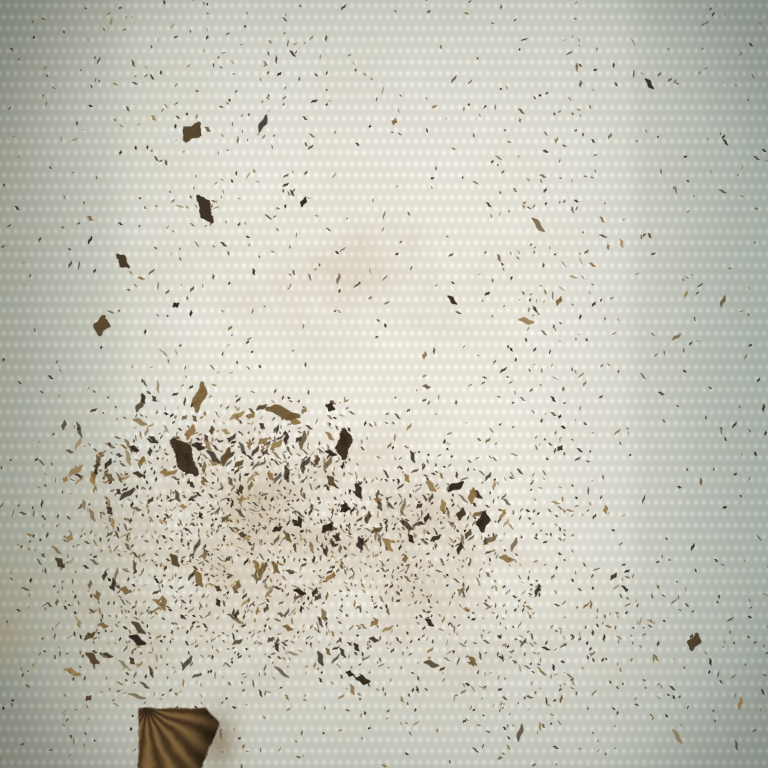
This texture is drawn by a Shadertoy shader. Its source:

```glsl
// Pale woven cloth, lit from the middle, littered with brown chaff and specks.
// Layered sines tint the cloth; hashed grid cells scatter tapered flakes whose
// chance follows soft blobs. A folded dry wing lies at the lower edge.

const vec3 PAPER = vec3(0.915, 0.905, 0.87);
const vec3 DARK = vec3(0.15, 0.115, 0.08);
const vec3 TAN = vec3(0.56, 0.44, 0.25);
const vec3 STAIN = vec3(0.66, 0.57, 0.43);

vec3 hash3(vec2 cell, float seed) {
    vec3 q = fract((cell.xyx + seed * 7.31) * vec3(0.1031, 0.103, 0.0973));
    q += dot(q, q.yxz + 33.33);
    return fract((q.xxy + q.yzz) * q.zyx);
}

float blob(vec2 p, float x, float y, float rx, float ry) {
    vec2 q = (p - vec2(x, y)) / vec2(rx, ry);
    return exp(-dot(q, q));
}

// Layered sines, each octave turned and warped by the last
float mottling(vec2 p) {
    float sum = 0.0, amp = 0.5;
    for (int i = 0; i < 5; i++) {
        sum += amp * sin(p.x + 1.7 * sin(p.y * 0.8)) * cos(p.y + sum);
        p = mat2(1.5, 1.1, -1.1, 1.5) * p + 2.3;
        amp *= 0.6;
    }
    return sum;
}

float fill(float d, float soft) {
    return 1.0 - smoothstep(-soft, soft, d);
}

// Distance to a tapered spindle; size is half length, half width
float flake(vec2 p, vec2 center, float angle, vec2 size) {
    float c = cos(angle), s = sin(angle);
    vec2 q = mat2(c, -s, s, c) * (p - center);
    float t = clamp(q.x / size.x, -1.0, 1.0);
    q += vec2(-t * size.x, 0.25 * size.y * sin(t * 4.0));
    return length(q) - size.y * (1.0 - 0.65 * t * t);
}

// Dense ridge of large pieces
float heap(vec2 p) {
    return blob(p, 0.235, 0.41, 0.055, 0.065) + blob(p, 0.355, 0.42, 0.075, 0.055)
         + 0.75 * blob(p, 0.14, 0.38, 0.04, 0.07) + 0.6 * blob(p, 0.49, 0.325, 0.1, 0.05)
         + 0.65 * blob(p, 0.615, 0.315, 0.035, 0.065) + 0.65 * blob(p, 0.33, 0.255, 0.09, 0.05)
         + 0.4 * blob(p, 0.14, 0.21, 0.06, 0.09) + 0.4 * blob(p, 0.43, 0.155, 0.11, 0.04);
}

// Wide apron of crumbs and stain below the ridge
float dust(vec2 p) {
    return blob(p, 0.35, 0.33, 0.17, 0.1) + 0.6 * blob(p, 0.55, 0.28, 0.13, 0.09)
         + 0.55 * blob(p, 0.2, 0.23, 0.13, 0.13) + 0.3 * blob(p, 0.5, 0.16, 0.35, 0.08);
}

float strays(vec2 p) {
    return 0.035 + 0.14 * blob(p, 0.72, 0.55, 0.06, 0.33)
         + 0.1 * blob(p, 0.27, 0.85, 0.12, 0.2) + 0.12 * blob(p, 0.72, 0.17, 0.17, 0.1);
}

// One grid of flakes; weights scale heap, dust and stray chances
void scatter(inout vec3 col, vec2 p, float cells, vec2 size, vec3 weights, float soft) {
    for (int k = 0; k < 9; k++) {
        vec2 cell = floor(p * cells) + vec2(k % 3, k / 3) - 1.0;
        vec3 r = hash3(cell, cells), s = hash3(cell, cells + 5.0);
        vec2 center = (cell + 0.1 + 0.8 * r.xy) / cells;
        float chance = dot(weights, vec3(heap(center), dust(center), strays(center)));
        float d = flake(p, center, 0.3 + 2.6 * s.x, size * (0.5 + 0.7 * s.yz));
        vec3 tone = mix(DARK, TAN, smoothstep(0.25, 1.0, fract(s.x * 17.0)));
        col = mix(col, tone, step(r.z, chance) * fill(d, soft) * (0.6 + 0.35 * s.z));
    }
}

// Single large piece; shape is center, angle, half length
void piece(inout vec3 col, vec2 p, vec4 shape, float width, float tanness, float soft) {
    float d = flake(p, shape.xy, shape.z, vec2(shape.w, width)) + 0.0012 * mottling(p * 420.0);
    col = mix(col, mix(DARK, TAN, tanness), 0.92 * fill(d, soft));
}

// Side shade, bright panel, woven rows of offset beads
vec3 cloth(vec2 p) {
    vec2 q = pow(abs((p - vec2(0.49, 0.5)) / vec2(0.43, 0.57)), vec2(4.0));
    vec3 edge = mix(vec3(0.58, 0.61, 0.56), vec3(0.63, 0.68, 0.65), p.x);
    float panel = smoothstep(0.13, 0.18, p.x) * (1.0 - smoothstep(0.81, 0.84, p.x));
    vec3 col = mix(edge, PAPER, exp(-q.x - q.y)) + 0.025 * panel * smoothstep(0.1, 0.25, p.y);
    col *= 1.0 - 0.16 * smoothstep(0.52, 0.72, length(p - 0.5));
    vec2 weave = p * vec2(96.0, 68.0);
    weave.x += 0.5 * mod(floor(weave.y), 2.0);
    vec2 bead = (fract(weave) - 0.5) * vec2(1.0, 1.25);
    return col + 0.095 * exp(-12.0 * dot(bead, bead)) - 0.03;
}

// Straight left side, slanted right side, veins from the dark tip
void wing(inout vec3 col, vec2 p, float soft) {
    vec2 q = p - vec2(0.192, 0.078);
    float d = max(max(-0.012 - q.x, q.y), dot(q - vec2(0.091, -0.028), vec2(0.92, -0.39)));
    d = max(d, dot(q - vec2(0.083, -0.008), vec2(0.7))) + 0.0015 * mottling(p * 160.0);
    float veins = 0.5 + 0.5 * sin(atan(q.y, q.x) * 19.0 + 1.5 * mottling(p * 50.0));
    vec3 tone = mix(vec3(0.27, 0.2, 0.12), vec3(0.49, 0.38, 0.23), veins);
    tone *= 1.0 - 0.5 * smoothstep(0.05, 0.1, q.x - q.y * 0.2);
    tone = mix(tone, DARK, 0.85 * blob(q, 0.0, -0.004, 0.013, 0.01));
    col = mix(col, STAIN * 0.75, 0.6 * blob(p, 0.285, 0.035, 0.022, 0.035));
    col = mix(col, tone, fill(d, soft * 1.5));
}

void mainImage(out vec4 fragColor, in vec2 fragCoord) {
    vec2 p = fragCoord / iResolution.xy;
    float soft = max(0.0013, 0.75 / iResolution.y);
    vec3 col = cloth(p);
    float stain = 0.07 + 0.42 * dust(p) + 0.22 * blob(p, 0.45, 0.64, 0.18, 0.08)
                + 0.5 * blob(p, 0.0, 0.2, 0.05, 0.08);
    col = mix(col, STAIN, clamp(stain * (0.55 + 0.45 * mottling(p * 28.0)), 0.0, 0.6));
    // Litter, fine to coarse
    scatter(col, p, 150.0, vec2(0.0022, 0.0011), vec3(0.15, 0.4, 0.75), soft);
    scatter(col, p, 95.0, vec2(0.0042, 0.0013), vec3(0.22, 0.3, 0.55), soft);
    scatter(col, p, 62.0, vec2(0.0065, 0.0028), vec3(0.6, 0.08, 0.15), soft);
    scatter(col, p, 46.0, vec2(0.0095, 0.0042), vec3(0.55, 0.02, 0.05), soft);
    piece(col, p, vec4(0.25, 0.828, 0.7, 0.013), 0.01, 0.35, soft);
    piece(col, p, vec4(0.267, 0.728, 2.0, 0.018), 0.008, 0.1, soft);
    piece(col, p, vec4(0.16, 0.66, 2.2, 0.01), 0.006, 0.2, soft);
    piece(col, p, vec4(0.132, 0.576, 1.2, 0.011), 0.009, 0.4, soft);
    piece(col, p, vec4(0.26, 0.483, 1.3, 0.018), 0.007, 0.8, soft);
    piece(col, p, vec4(0.368, 0.463, 2.85, 0.021), 0.007, 0.65, soft);
    piece(col, p, vec4(0.448, 0.422, 1.5, 0.018), 0.009, 0.1, soft);
    piece(col, p, vec4(0.24, 0.405, 2.1, 0.025), 0.012, 0.15, soft);
    piece(col, p, vec4(0.629, 0.321, 1.3, 0.011), 0.008, 0.05, soft);
    piece(col, p, vec4(0.904, 0.164, 1.1, 0.01), 0.007, 0.3, soft);
    wing(col, p, soft);
    fragColor = vec4(clamp(col, 0.0, 1.0), 1.0);
}
```
